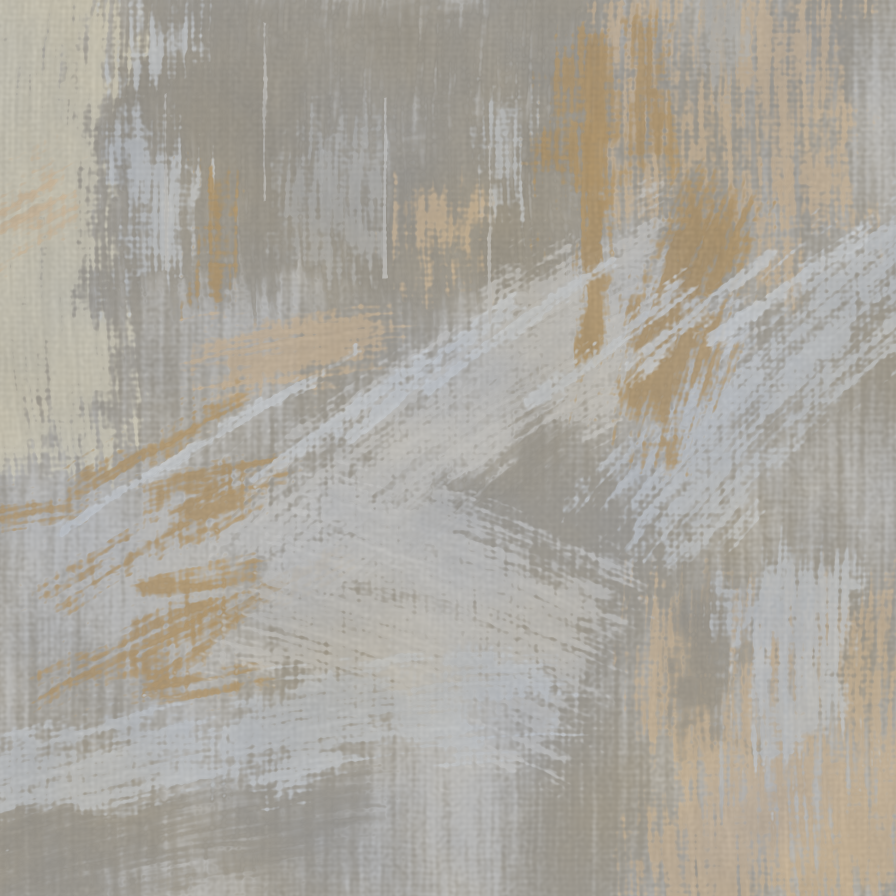
This texture is drawn by a WebGL 2 fragment shader. Its source:

```glsl
#version 300 es
precision highp float;
uniform vec2 u_resolution;
out vec4 fragColor;

const float UP = 1.5708;
const vec3 PALE = vec3(0.715, 0.712, 0.702);
const vec3 BLUISH = vec3(0.705, 0.717, 0.727);
const vec3 GREY = vec3(0.645, 0.643, 0.632);
const vec3 TAUPE = vec3(0.582, 0.566, 0.532);
const vec3 OCHRE = vec3(0.650, 0.555, 0.410);
const vec3 PEACH = vec3(0.725, 0.655, 0.560);
const vec3 CREAM = vec3(0.755, 0.740, 0.680);

// shared by all strokes: canvas threads that catch paint, and ragged outlines
float tooth;
vec2 wobble;

vec2 hash2(vec2 p) {
  vec3 h = fract(p.xyx * vec3(0.1031, 0.1030, 0.0973));
  h += dot(h, h.yzx + 33.33);
  return fract((h.xx + h.yz) * h.zy);
}

float gradientNoise(vec2 p) {
  vec2 i = floor(p), f = p - i, o = vec2(0, 1);
  vec2 u = f * f * (3.0 - 2.0 * f);
  float a = dot(hash2(i) * 2.0 - 1.0, f);
  float b = dot(hash2(i + o.yx) * 2.0 - 1.0, f - o.yx);
  float c = dot(hash2(i + o.xy) * 2.0 - 1.0, f - o.xy);
  float d = dot(hash2(i + o.yy) * 2.0 - 1.0, f - o.yy);
  return 1.4 * mix(mix(a, b, u.x), mix(c, d, u.x), u.y);
}

float fbm(vec2 p) {
  float sum = 0.0, amp = 0.6;
  for (int i = 0; i < 4; i++) {
    sum += amp * gradientNoise(p);
    p = p * 2.3 + 17.3;
    amp *= 0.58;
  }
  return sum;
}

// one dry brush stroke; load is the amount of paint, near -0.7 half covers
vec3 brush(vec3 under, vec3 paint, vec2 p, vec2 centre, float angle, vec2 halfSize, float load) {
  float c = cos(angle), s = sin(angle);
  vec2 q = mat2(c, -s, s, c) * (p - centre);
  vec2 edge = abs(q + 1.2 * min(halfSize.y, 0.055) * wobble) - halfSize;
  float dist = max(edge.x * 0.8, edge.y) * max(20.0, 0.9 / halfSize.y);
  if (dist > 1.8 + load) return under;
  q.y += 0.004 * wobble.x + 0.25 * q.x * q.x;
  float bristle = 0.8 * gradientNoise(q * vec2(6.0, 90.0) + centre * 91.0)
                + 0.9 * gradientNoise(q * vec2(13.0, 215.0) + centre * 47.0);
  float body = load - max(dist, -0.7) + 0.7 * bristle + 0.75 * tooth + 0.5 * wobble.x;
  float ridge = smoothstep(0.2, 0.0, abs(body - 0.2));
  paint *= 1.0 + 0.05 * bristle + 0.03 * wobble.y + 0.02 * ridge;
  return mix(under, paint, 0.86 * smoothstep(-0.35, 0.35, body));
}

void main() {
  vec2 p = gl_FragCoord.xy / u_resolution;
  wobble = vec2(fbm(p * 11.0), fbm(p * 11.0 + 41.0));
  vec2 threads = sin(6.2832 * 145.0 * (p + 0.004 * wobble));
  float weave = 0.5 * (threads.x + threads.y);
  float grain = gradientNoise(p * 190.0);
  float warp = gradientNoise(p * vec2(150.0, 28.0));
  float weft = gradientNoise(p * vec2(32.0, 140.0) + 9.0);
  tooth = 0.15 * weave + 0.6 * warp + 0.4 * weft + 0.35 * grain;

  // ground: grey wash with vertical streaks
  float wash = gradientNoise(p * vec2(7.0, 4.0)) + 0.5 * gradientNoise(p * vec2(120.0, 6.0));
  vec3 col = mix(TAUPE * 1.04, PALE, smoothstep(-0.55, 0.6, wash + 0.4 * tooth));

  // broad blocks
  col = brush(col, TAUPE, p, vec2(0.40, 0.84), UP, vec2(0.18, 0.28), -0.2);
  col = brush(col, PEACH, p, vec2(0.80, 0.88), UP, vec2(0.16, 0.17), -0.65);
  col = brush(col, CREAM, p, vec2(0.03, 0.78), UP, vec2(0.28, 0.08), 0.1);
  col = brush(col, PEACH, p, vec2(0.02, 0.76), 0.5, vec2(0.08, 0.05), -0.7);
  col = brush(col, PEACH, p, vec2(0.87, 0.16), UP, vec2(0.20, 0.16), -0.45);
  col = brush(col, TAUPE, p, vec2(0.16, 0.06), 0.2, vec2(0.26, 0.07), -0.5);

  // upright patches scattered over the top
  for (int i = 0; i < 12; i++) {
    float k = float(i);
    vec2 r = hash2(vec2(k, 4.7)), size = hash2(vec2(k, 9.2));
    vec3 paint = i % 4 == 0 ? BLUISH : i % 4 == 1 ? OCHRE : i % 4 == 2 ? GREY : PEACH;
    vec2 centre = vec2(0.13 + 0.86 * fract(k * 0.618 + 0.1 * r.x), 0.68 + 0.32 * r.y);
    col = brush(col, paint, p, centre, UP, vec2(0.04 + 0.07 * size.x, 0.015 + 0.035 * size.y), -0.5);
  }

  // pale diagonal sweeps around a bare gap
  col = brush(col, PEACH, p, vec2(0.33, 0.61), 0.15, vec2(0.10, 0.035), -0.2);
  col = brush(col, PALE, p, vec2(0.52, 0.54), 0.58, vec2(0.32, 0.10), -0.42);
  col = brush(col, BLUISH, p, vec2(0.87, 0.58), 0.75, vec2(0.25, 0.09), -0.55);
  col = brush(col, TAUPE, p, vec2(0.56, 0.46), 0.65, vec2(0.09, 0.045), -0.35);

  // ochre drags on the left
  for (int i = 0; i < 8; i++) {
    vec2 r = hash2(vec2(i, 21.3));
    vec2 centre = vec2(0.28 * r.x, 0.24 + 0.037 * float(i));
    col = brush(col, OCHRE, p, centre, 0.15 + 0.4 * r.y, vec2(0.08 + 0.06 * r.y, 0.026), -0.6);
  }

  // light lower field with upright patches beside it
  col = brush(col, PALE, p, vec2(0.48, 0.31), -0.35, vec2(0.20, 0.12), -0.25);
  col = brush(col, BLUISH, p, vec2(0.29, 0.18), 0.18, vec2(0.34, 0.055), -0.4);
  col = brush(col, TAUPE, p, vec2(0.79, 0.26), UP, vec2(0.09, 0.04), -0.2);
  col = brush(col, BLUISH, p, vec2(0.885, 0.27), UP, vec2(0.12, 0.06), -0.3);

  // thick ochre on the right
  col = brush(col, OCHRE, p, vec2(0.66, 0.78), UP, vec2(0.18, 0.012), 0.1);
  col = brush(col, OCHRE, p, vec2(0.76, 0.65), 1.2, vec2(0.13, 0.042), 0.0);

  // narrow light strokes rising to the right
  for (int i = 0; i < 8; i++) {
    vec2 r = hash2(vec2(i, 33.1));
    vec2 centre = vec2(0.18 + 0.10 * float(i), 0.32 + 0.04 * float(i) + 0.20 * r.x);
    col = brush(col, BLUISH * 1.04, p, centre, 0.45 + 0.3 * r.y, vec2(0.08 + 0.07 * r.x, 0.004 + 0.010 * r.y), -0.35);
  }

  // thin upright drips
  for (int i = 0; i < 4; i++) {
    vec2 r = hash2(vec2(i, 51.9));
    vec2 centre = vec2(0.17 + 0.12 * float(i) + 0.03 * r.x, 0.65 + 0.3 * r.y);
    col = brush(col, PALE, p, centre, UP, vec2(0.10, 0.0022), -0.25);
  }

  // warm stains, surface relief and fine grain
  col += vec3(0.015, 0.0, -0.03) * (gradientNoise(p * 6.0 + 3.0) + 0.5 * wobble.y);
  col *= 1.0 + 0.014 * weave + 0.03 * grain + 0.02 * wobble.y;
  fragColor = vec4(col, 1.0);
}
```
